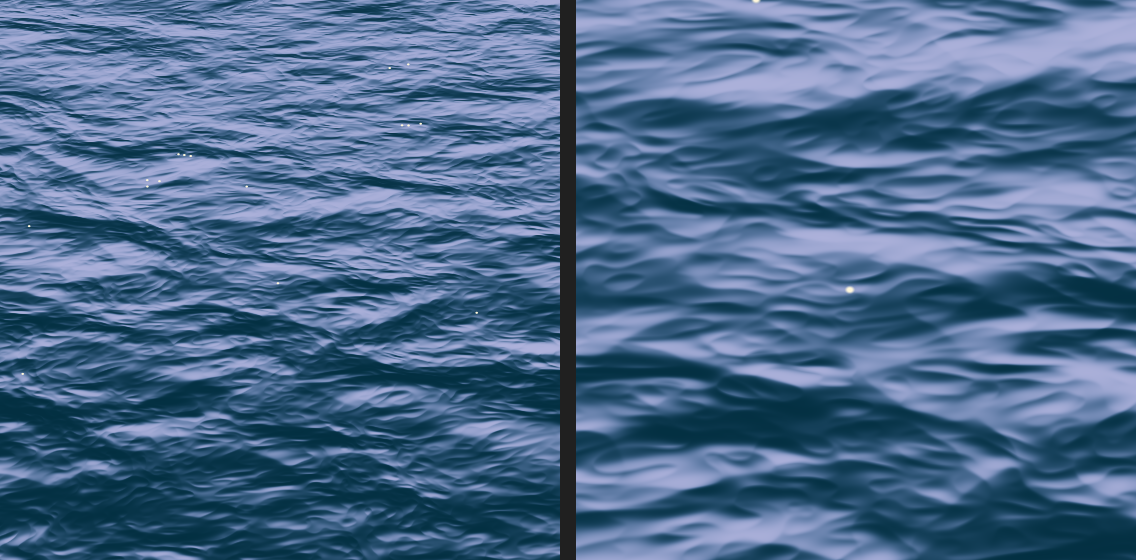
Left: the whole. Right: its middle third, enlarged.
A Shadertoy shader for this texture:

```glsl
vec2 hash2(vec2 p) {
    vec3 q = fract(p.xyx * vec3(0.1031, 0.1030, 0.0973));
    q += dot(q, q.yzx + 33.33);
    return fract((q.xx + q.yz) * q.zy);
}

float gradientNoise(vec2 p) {
    vec2 cell = floor(p), f = p - cell;
    vec2 w = f * f * f * (f * (f * 6.0 - 15.0) + 10.0);
    vec2 o = vec2(0.0, 1.0);
    float a = dot(hash2(cell) * 2.0 - 1.0, f);
    float b = dot(hash2(cell + o.yx) * 2.0 - 1.0, f - o.yx);
    float c = dot(hash2(cell + o.xy) * 2.0 - 1.0, f - o.xy);
    float d = dot(hash2(cell + o.yy) * 2.0 - 1.0, f - o.yy);
    return mix(mix(a, b, w.x), mix(c, d, w.x), w.y);
}

// Octaves of rounded ridges, each turned a little and bent by the one before
float waveHeight(vec2 ground) {
    float height = 0.0, frequency = 4.2, steepness = 0.9;
    for (int i = 0; i < 5; i++) {
        float angle = 0.42 * sin(2.4 * float(i) + 0.6);
        float c = cos(angle), s = sin(angle);
        vec2 p = mat2(c, s, -s, c) * ground * frequency * vec2(0.85, 1.0);
        float n = gradientNoise(p + 17.3 * float(i + 1));
        float ridge = -sqrt(n * n + 0.0012);
        height += steepness / frequency * mix(n, ridge, 0.75);
        ground += vec2(0.25, 0.15) * n / frequency;
        frequency *= 1.85;
        steepness *= 0.93;
    }
    return height;
}

vec3 waterColor(float sky) {
    vec3 deep = vec3(0.01, 0.185, 0.255);
    vec3 reflected = vec3(0.685, 0.70, 0.86);
    return mix(deep, reflected, sky) + vec3(-0.12, 0.0, 0.17) * sky * (1.0 - sky);
}

// Sparse sun sparkles gathered in short horizontal groups
float glints(vec2 uv) {
    vec2 grid = vec2(90.0, 110.0);
    vec2 cell = floor(uv * grid);
    vec2 rnd = hash2(cell + 71.0);
    vec2 offset = (uv * grid - cell - 0.3 - 0.4 * rnd) / grid;
    float group = gradientNoise((cell + 0.5) / grid * vec2(9.0, 38.0) + 5.0);
    float present = step(0.41, group) * step(0.78, rnd.x) * step(0.3, uv.y);
    return present * (1.0 - smoothstep(0.0008, 0.0028, length(offset * vec2(0.8, 1.0))));
}

void mainImage(out vec4 fragColor, in vec2 fragCoord) {
    vec2 uv = fragCoord / iResolution.y;

    // Tilted water plane, with the horizon far above the frame
    float toHorizon = 2.4 - uv.y;
    vec2 ground = vec2(1.45 * (uv.x - 0.5), 6.9) / toHorizon + vec2(20.0, 0.0);

    // Slopes facing the viewer show deep water, the others mirror the sky
    vec2 probe = vec2(0.0, 0.002);
    float slope = (waveHeight(ground + probe) - waveHeight(ground - probe)) / 0.004;
    float patches = gradientNoise(uv * vec2(2.2, 5.5) + 3.7);
    float exposure = mix(-1.55, 0.35, smoothstep(-0.15, 0.8, uv.y));
    exposure += 0.8 * patches - 1.6 * slope;
    float sky = 1.0 / (1.0 + exp(-1.7 * exposure));

    // Distant haze lifts the dark tones
    sky = mix(sky, 0.6, 0.08 * smoothstep(0.3, 1.0, uv.y));
    vec3 color = waterColor(sky);
    color = mix(color, vec3(1.0, 0.97, 0.86), glints(uv));
    fragColor = vec4(color, 1.0);
}
```
